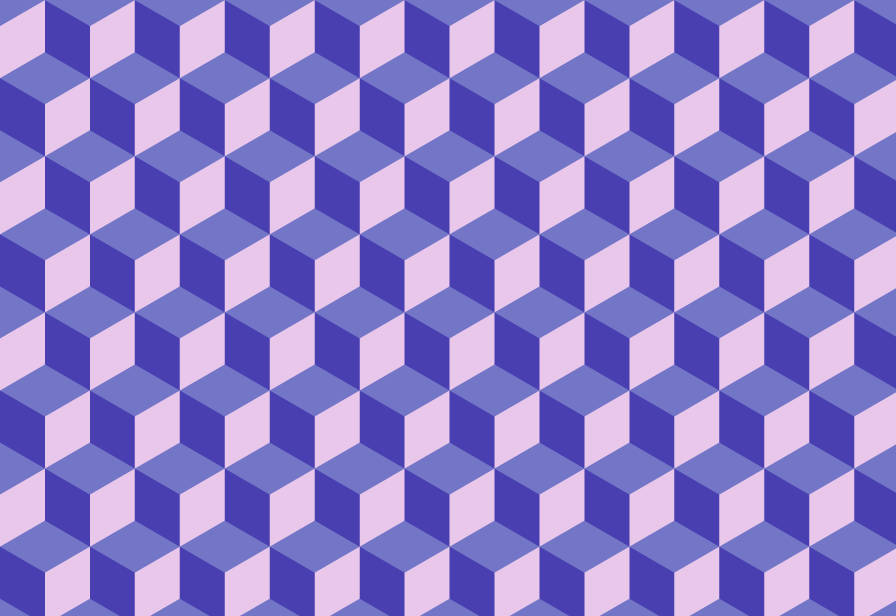
Reproduce this pattern procedurally as a WebGL 2 fragment shader.

```glsl
#version 300 es
precision highp float;

uniform vec2 u_resolution;
out vec4 outColor;

const float COLUMNS = 9.965;                  // cubes across the canvas
const float ROWS = 7.89;                      // staggered cube rows down the canvas
const vec2 FIRST_HUB = vec2(0.5, 1.335);      // first cube centre: columns from left, rows from top
const vec3 TOP_COLOR = vec3(0.45, 0.46, 0.78);
const vec3 LEFT_COLOR = vec3(0.285, 0.248, 0.69);
const vec3 RIGHT_COLOR = vec3(0.91, 0.78, 0.92);
const int SAMPLES = 4;                        // smoothing samples per axis

const float SQRT3 = 1.7320508;
const vec2 PERIOD = vec2(1.0, SQRT3);         // one cube wide, two rows tall

// Offset from the nearest centre of a hexagonal lattice
vec2 hexOffset(vec2 p) {
    vec2 evenRow = mod(p + 0.5 * PERIOD, PERIOD) - 0.5 * PERIOD;
    vec2 oddRow = mod(p, PERIOD) - 0.5 * PERIOD;
    return dot(evenRow, evenRow) < dot(oddRow, oddRow) ? evenRow : oddRow;
}

// Three rhombic faces meet at each cube's centre
vec3 cubeColor(vec2 p) {
    vec2 d = hexOffset(p);
    if (d.y * SQRT3 > abs(d.x)) return TOP_COLOR;
    return d.x < 0.0 ? LEFT_COLOR : RIGHT_COLOR;
}

// Canvas position to lattice units, with y pointing up
vec2 toLattice(vec2 uv) {
    vec2 cell = vec2(uv.x * COLUMNS, (1.0 - uv.y) * ROWS) - FIRST_HUB;
    return cell * vec2(1.0, -0.5 * SQRT3);
}

void main() {
    // Average a grid of samples for smooth edges
    vec3 sum = vec3(0.0);
    for (int j = 0; j < SAMPLES; j++) {
        for (int i = 0; i < SAMPLES; i++) {
            vec2 jitter = (vec2(i, j) + 0.5) / float(SAMPLES) - 0.5;
            sum += cubeColor(toLattice((gl_FragCoord.xy + jitter) / u_resolution));
        }
    }
    outColor = vec4(sum / float(SAMPLES * SAMPLES), 1.0);
}
```
